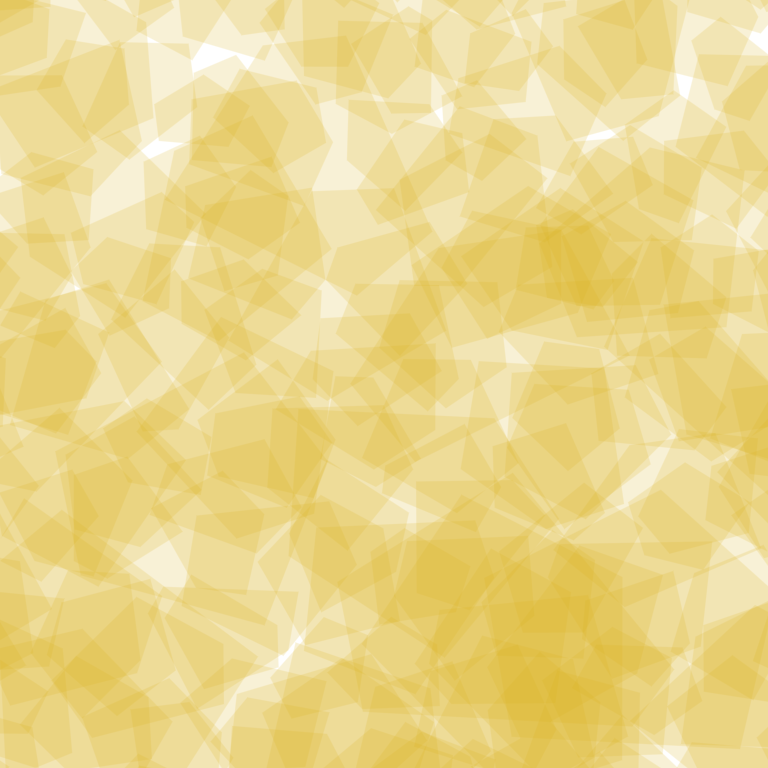
A three.js fragment shader for this background:

```glsl
// Translucent gold polygons piled on white, like overlapping cut paper.
// Several rotated, jittered grids each scatter one irregular convex polygon per
// cell, two denser piles are added, and the number of sheets sets the tint.

varying vec2 vUv;

const vec3 PAPER = vec3(1.0);
const vec3 GOLD = vec3(0.85, 0.69, 0.10);
const float SHEET_ALPHA = 0.18;     // opacity of one sheet
const float EDGE = 0.0011;          // half width of the smoothed edge
const int LAYERS = 5;
const float COARSEST = 3.1;         // cells across in the first layer
const float CELL_STEP = 1.05;       // cells added per layer
const float JITTER = 0.56;          // spread of centres inside a cell
const float RADIUS_MIN = 0.30;      // nearest side, in cells
const float RADIUS_MAX = 0.58;      // farthest side, in cells
const float TOP_SHRINK = 0.17;      // thinner cover near the top
const int SIDES = 5;
const float ANGLE_JITTER = 0.40;    // share of the regular angle step
const int PILE_SHEETS = 4;
const vec3 LARGE_PILE = vec3(0.70, 0.17, 0.33);   // centre, scale
const vec3 SMALL_PILE = vec3(0.77, 0.68, 0.19);
const float PILE_SPREAD = 0.42;
const float TAU = 6.28318;

vec2 hash2(vec2 p) {
  vec2 q = vec2(dot(p, vec2(127.1, 311.7)), dot(p, vec2(269.5, 183.3)));
  return fract(sin(q) * 43758.545);
}

mat2 rotation(float a) {
  float c = cos(a), s = sin(a);
  return mat2(c, s, -s, c);
}

// Signed distance bound of an irregular convex polygon: the farthest half plane
float polygon(vec2 p, vec2 seed, float size) {
  float turn = hash2(seed + 5.3).x;
  float d = -10.0;
  for (int k = 0; k < SIDES; k++) {
    vec2 h = hash2(seed + float(k) * vec2(1.37, 2.71));
    float a = TAU * (turn + (float(k) + ANGLE_JITTER * (h.x - 0.5)) / float(SIDES));
    float r = size * mix(RADIUS_MIN, RADIUS_MAX, h.y);
    d = max(d, dot(p, vec2(cos(a), sin(a))) - r);
  }
  return d;
}

// Smooth cover of one sheet; scale is units of d per canvas width
float cover(float d, float scale) {
  float e = EDGE * scale;
  return 1.0 - smoothstep(-e, e, d);
}

// Sheets of one jittered grid lying over the point
float gridSheets(vec2 uv, float layer) {
  float cells = COARSEST + CELL_STEP * layer;
  mat2 turn = rotation(0.4 + 1.9 * layer);
  vec2 p = turn * (uv - 0.5) * cells + 3.7 * layer;
  vec2 cell = floor(p);
  float sheets = 0.0;
  for (int y = -1; y <= 1; y++) {
    for (int x = -1; x <= 1; x++) {
      vec2 id = cell + vec2(float(x), float(y));
      vec2 seed = id + 31.7 * layer;
      vec2 centre = id + 0.5 + JITTER * (hash2(seed + 9.1) - 0.5);
      // Back to canvas space, so that the whole sheet shares one size
      float height = ((centre - 3.7 * layer) * turn).y / cells + 0.5;
      float size = 1.03 - TOP_SHRINK * smoothstep(0.6, 1.0, height);
      sheets += cover(polygon(p - centre, seed, size), cells);
    }
  }
  return sheets;
}

// Sheets of a dense pile lying over the point
float pileSheets(vec2 uv, vec3 pile) {
  vec2 p = (uv - pile.xy) / pile.z;
  float sheets = 0.0;
  for (int i = 0; i < PILE_SHEETS; i++) {
    vec2 seed = pile.xy * 17.0 + float(i) * vec2(7.9, 3.1);
    vec2 centre = PILE_SPREAD * (hash2(seed + 2.3) - 0.5);
    float size = mix(1.15, 0.65, float(i) / float(PILE_SHEETS - 1));
    sheets += cover(polygon(p - centre, seed, size), 1.0 / pile.z);
  }
  return sheets;
}

void main() {
  float sheets = pileSheets(vUv, LARGE_PILE) + pileSheets(vUv, SMALL_PILE);
  for (int i = 0; i < LAYERS; i++) {
    sheets += gridSheets(vUv, float(i));
  }
  // Each sheet lets the same share of the paper show through
  float paperShare = pow(1.0 - SHEET_ALPHA, sheets);
  gl_FragColor = vec4(mix(GOLD, PAPER, paperShare), 1.0);
}
```
